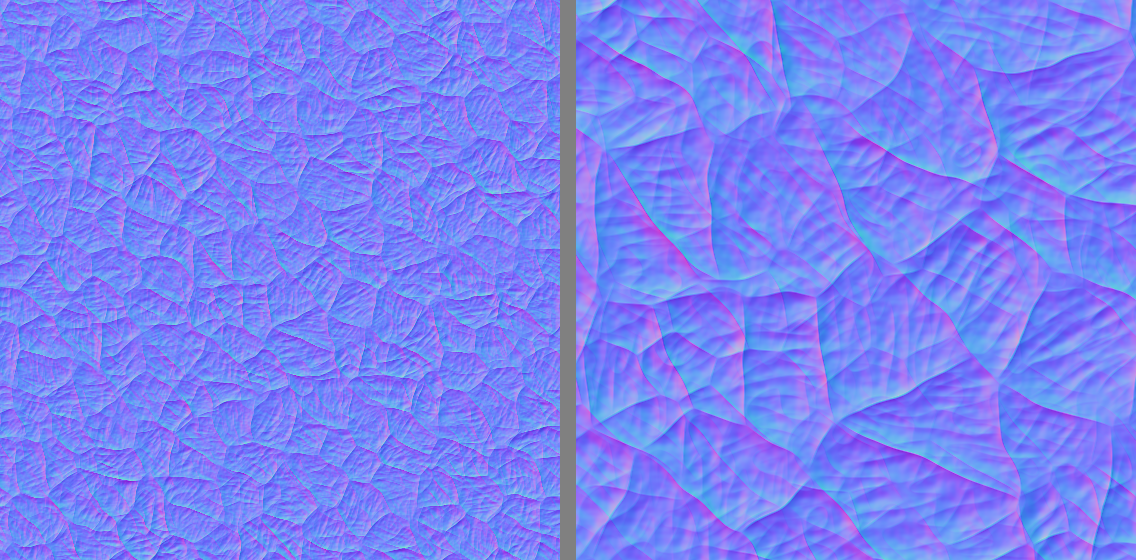
Left, the full canvas; right, a detail of the centre.
A Shadertoy shader for this texture map:

```glsl
// Tangent-space normal map of creased leather: domed pebbles with fine wrinkles.

#define COARSE 15.0              // large pebbles across the canvas
#define FINE 25.0                // small pebbles across the canvas
#define CREASE 0.060             // depth of the grooves between pebbles
#define SHARPNESS 8.0            // how tightly the domes drop into the grooves
#define WARP 0.026               // bending of the pebble outlines
#define STREAKS 92.0             // wrinkle lines across the canvas
#define WRINKLE 0.29             // strength of the wrinkles
#define GRAIN 0.10               // strength of the finest roughness
#define RELIEF vec2(0.72, 0.92)  // slope gain in x and y
#define TILT vec2(-0.07, 0.02)   // overall lean of the surface
#define RIGHT_GAIN 1.45          // extra steepness of faces that look right
#define STEP 0.0011              // sampling distance for the slope

vec2 hash2(vec2 p) {
    vec3 q = fract(p.xyx * vec3(0.1031, 0.1030, 0.0973));
    q += dot(q, q.yzx + 33.33);
    return fract((q.xx + q.yz) * q.zy);
}

float cornerRamp(vec2 cell, vec2 f, vec2 corner) {
    return dot(hash2(cell + corner) * 2.0 - 1.0, f - corner);
}

float gradientNoise(vec2 p) {
    vec2 i = floor(p), f = p - i;
    vec2 u = f * f * f * (f * (f * 6.0 - 15.0) + 10.0);
    float low = mix(cornerRamp(i, f, vec2(0, 0)), cornerRamp(i, f, vec2(1, 0)), u.x);
    float high = mix(cornerRamp(i, f, vec2(0, 1)), cornerRamp(i, f, vec2(1, 1)), u.x);
    return mix(low, high, u.y);
}

// Voronoi dome: 0 on the cell borders, near 1 inside; also returns the cell id
float pebble(vec2 p, out vec2 id) {
    vec2 base = floor(p), toSite = vec2(0);
    float nearest = 1e5;
    for (int y = -1; y <= 1; y++)
    for (int x = -1; x <= 1; x++) {
        vec2 cell = base + vec2(x, y);
        vec2 r = cell + hash2(cell) - p;
        if (dot(r, r) < nearest) {
            nearest = dot(r, r);
            toSite = r;
            id = cell;
        }
    }
    // Multiply the falloff toward every border for a rounded dome
    float dome = 1.0;
    for (int y = -2; y <= 2; y++)
    for (int x = -2; x <= 2; x++) {
        vec2 cell = id + vec2(x, y);
        vec2 r = cell + hash2(cell) - p;
        vec2 between = r - toSite;
        if (dot(between, between) > 1e-5) {
            float border = dot(0.5 * (toSite + r), normalize(between));
            dome *= 1.0 - exp(-SHARPNESS * max(border, 0.0));
        }
    }
    // The root steepens the rim into a crisp crease
    return pow(dome, 0.72);
}

// Sharp parallel folds whose direction is chosen per pebble
float wrinkles(vec2 p, vec2 id) {
    vec2 rnd = hash2(id + 71.0);
    float angle = 0.35 + 2.8 * (rnd.x - 0.5);
    vec2 along = vec2(cos(angle), sin(angle));
    vec2 q = vec2(dot(p, along) * 0.25, dot(p, vec2(-along.y, along.x)));
    return abs(gradientNoise(q * STREAKS + rnd * 50.0)) / STREAKS;
}

float leatherHeight(vec2 p) {
    // Bend the outlines, then stretch the pebbles along the falling diagonal
    vec2 w = p + WARP * vec2(gradientNoise(p * 11.0), gradientNoise(p * 11.0 + 40.0));
    w += 0.2 * WARP * vec2(gradientNoise(p * 36.0 + 9.0), gradientNoise(p * 36.0 + 80.0));
    vec2 q = vec2(w.x - w.y, w.x + w.y) * vec2(0.59, 0.78) + 3.0;

    vec2 bigId, smallId;
    float big = pebble(q * COARSE, bigId);
    float small = pebble(q * FINE + 17.0, smallId);

    // Let the grooves deepen and fade over the hide
    float bigDepth = 1.0 + 0.5 * gradientNoise(p * 6.0 + 20.0);
    float smallDepth = 0.3 + 0.6 * smoothstep(-0.25, 0.3, gradientNoise(p * 8.0 + 60.0));
    float h = CREASE * (bigDepth * big / COARSE + smallDepth * small / FINE);

    // Wrinkles vanish in the grooves, so their directions join cleanly
    h += WRINKLE * (big * wrinkles(p, bigId) + 0.7 * small * wrinkles(p, smallId + 300.0));
    h += WRINKLE * 0.6 * abs(gradientNoise(w * 44.0)) / 44.0;
    return h + GRAIN * gradientNoise(p * 180.0) / 180.0;
}

void mainImage(out vec4 fragColor, in vec2 fragCoord) {
    vec2 p = fragCoord / iResolution.xy;

    // Slope of the height field, with green pointing down the canvas
    float h = leatherHeight(p);
    vec2 slope = vec2(h - leatherHeight(p + vec2(STEP, 0.0)),
                      leatherHeight(p + vec2(0.0, STEP)) - h) / STEP;
    slope.x *= slope.x > 0.0 ? RIGHT_GAIN : 1.0;
    vec3 normal = normalize(vec3(slope * RELIEF + TILT, 1.0));

    vec3 color = 0.5 + 0.5 * normal;
    color.b *= 0.988;
    fragColor = vec4(color, 1.0);
}
```
